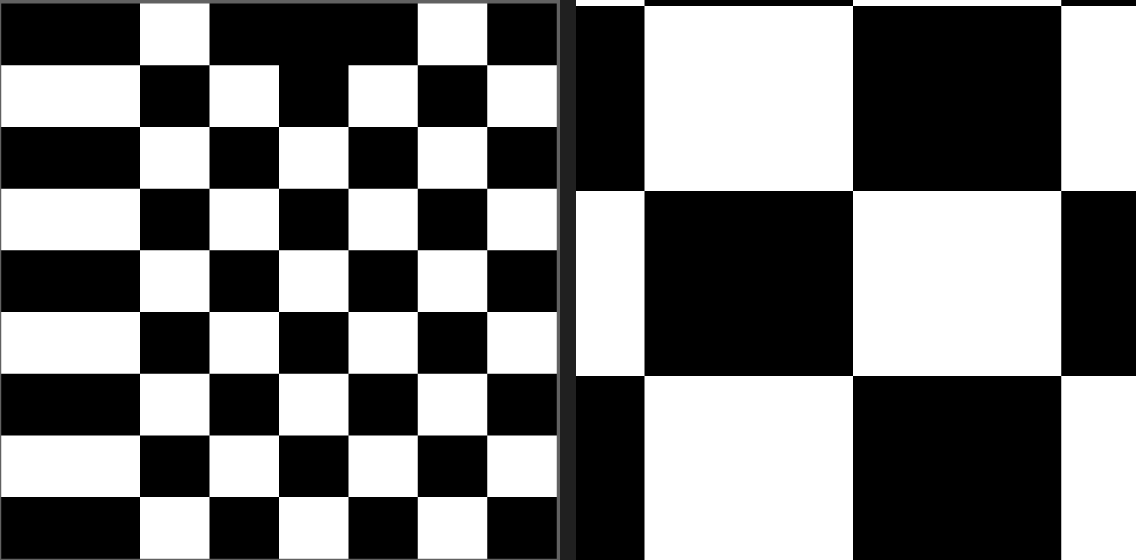
Left, the full canvas; right, a detail of the centre.
A Shadertoy shader for this pattern:

```glsl
// Black and white checkerboard of 8 columns by 9 rows in a thin grey frame.
// The parity of column + row picks the colour; the first column copies the
// second, one top cell is filled in, and 4 x 4 samples smooth the edges.

float boardShade(vec2 uv) {
    // Board area, with a wider frame at the top and right
    vec2 lowerLeft = vec2(0.0022, 0.0021);
    vec2 upperRight = vec2(0.9941, 0.9937);
    vec2 board = (uv - lowerLeft) / (upperRight - lowerLeft);
    if (any(lessThan(board, vec2(0.0))) || any(greaterThanEqual(board, vec2(1.0))))
        return 0.38;

    // Cell index, counted from the lower left
    vec2 cell = floor(board * vec2(8.0, 9.0));
    cell.x = max(cell.x, 1.0);               // doubled first column
    if (cell == vec2(4.0, 8.0)) return 0.0;  // filled cell in the top row

    return 1.0 - mod(cell.x + cell.y, 2.0);
}

void mainImage(out vec4 fragColor, in vec2 fragCoord) {
    // Average a regular grid of samples over the pixel
    float shade = 0.0;
    for (int j = 0; j < 4; j++)
        for (int i = 0; i < 4; i++) {
            vec2 offset = (vec2(i, j) + 0.5) / 4.0 - 0.5;
            shade += boardShade((fragCoord + offset) / iResolution.xy) / 16.0;
        }
    fragColor = vec4(vec3(shade), 1.0);
}
```
